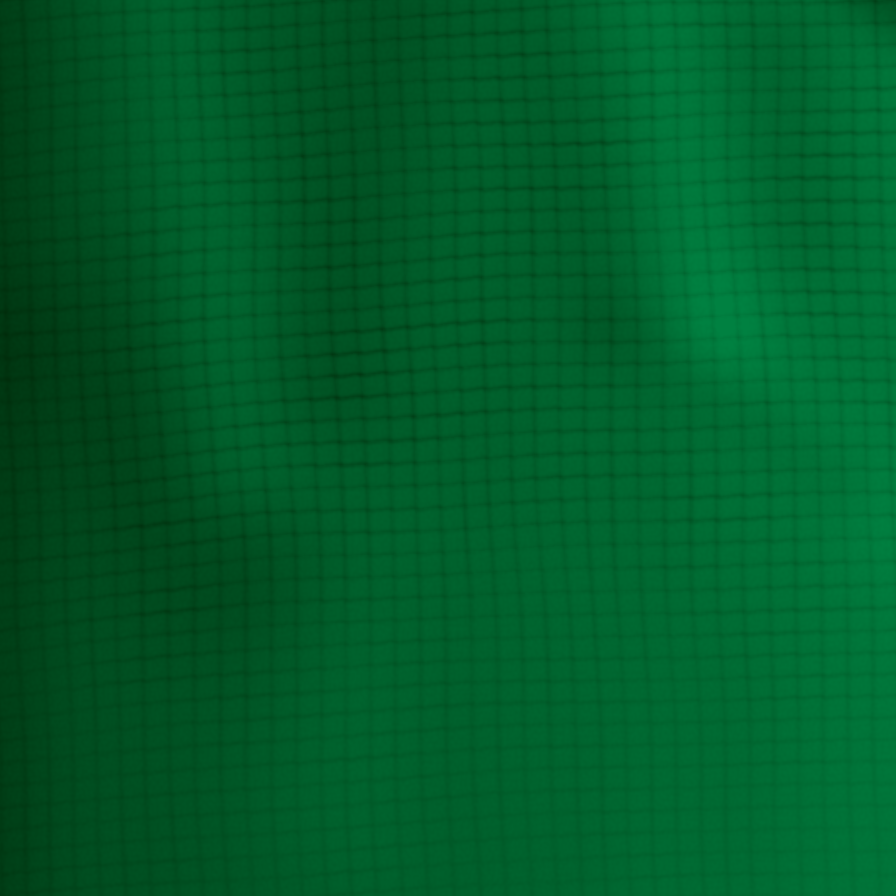
Write a WebGL 1 fragment shader that draws this texture.

```glsl
precision highp float;
uniform vec2 u_resolution;

vec2 gradient(vec2 cell) {
  float n = fract(sin(dot(cell, vec2(127.1, 311.7))) * 43758.55);
  return vec2(cos(6.2832 * n), sin(6.2832 * n));
}

float gradientNoise(vec2 p) {
  vec2 i = floor(p), f = fract(p);
  vec2 s = f * f * f * (f * (f * 6.0 - 15.0) + 10.0);
  float a = dot(gradient(i), f);
  float b = dot(gradient(i + vec2(1, 0)), f - vec2(1, 0));
  float c = dot(gradient(i + vec2(0, 1)), f - vec2(0, 1));
  float d = dot(gradient(i + vec2(1, 1)), f - vec2(1, 1));
  return mix(mix(a, b, s.x), mix(c, d, s.x), s.y);
}

// Soft ridge along the segment from a to b
float fold(vec2 p, vec2 a, vec2 b, float width) {
  vec2 ab = b - a;
  float t = clamp(dot(p - a, ab) / dot(ab, ab), 0.0, 1.0);
  float d = length(p - a - ab * t) / width;
  return exp(-d * d);
}

// Soft thread centred on each whole number
float thread(float x, float width) {
  float d = (fract(x + 0.5) - 0.5) / width;
  return exp(-d * d);
}

// Broad light and shadow of the draped cloth
float drapeLight(vec2 p) {
  float light = mix(0.275, 0.452, p.x);
  light += 0.070 * fold(p, vec2(0.19, 1.0), vec2(0.27, 0.50), 0.085);
  light += 0.055 * fold(p, vec2(0.72, 1.0), vec2(0.80, 0.64), 0.070);
  light += 0.035 * fold(p, vec2(0.80, 0.64), vec2(1.0, 0.42), 0.080);
  light += 0.030 * fold(p, vec2(0.35, 0.10), vec2(0.42, 0.38), 0.130);
  light -= 0.040 * fold(p, vec2(0.43, 1.0), vec2(0.36, 0.58), 0.080);
  light -= 0.025 * fold(p, vec2(0.58, 1.0), vec2(0.68, 0.64), 0.070);
  light -= 0.030 * fold(p, vec2(0.68, 0.64), vec2(0.93, 0.47), 0.045);
  light -= 0.045 * fold(p, vec2(0.07, 0.60), vec2(0.25, 0.36), 0.110);
  light -= 0.035 * fold(p, vec2(0.87, 0.94), vec2(0.90, 0.76), 0.070);
  light -= 0.130 * fold(p, vec2(0.97, 1.02), vec2(1.03, 0.98), 0.040);
  light -= 0.030 * exp(-p.x * p.x / 0.003);
  return light + 0.018 * gradientNoise(p * vec2(7.0, 2.5) + 3.7);
}

void main() {
  vec2 uv = gl_FragCoord.xy / u_resolution;

  // Slightly skewed and rippled grid, 36 columns by 40 rows
  vec2 ripple = vec2(gradientNoise(uv * 4.0), gradientNoise(uv * 4.0 + 19.3));
  vec2 grid = vec2(35.7 * (uv.x + 0.035 * uv.y) - 0.1,
                   40.0 * (uv.y - 0.09 * uv.x + 0.04 * uv.x * uv.x));
  grid += 0.35 * ripple;

  // Row threads tilt a little inside every column
  vec2 inCell = fract(grid);
  float rowCoord = grid.y - 0.12 * (inCell.x - 0.5) * (1.0 - thread(grid.x, 0.12));
  float columnThread = thread(grid.x, 0.13);
  float rowThread = thread(rowCoord, 0.12);

  // Threads fade where the cloth lies flat or in deep shade
  float relief = smoothstep(0.02, 0.55, uv.y) * smoothstep(-0.1, 0.3, uv.x);
  float patches = 0.8 + 0.9 * gradientNoise(uv * vec2(6.0, 4.0) + 8.1);
  float columnWear = 0.8 + 0.6 * gradientNoise(vec2(floor(grid.x + 0.5) * 0.73, uv.y * 6.0));
  float rowWear = 0.85 + 0.7 * gradientNoise(vec2(uv.x * 9.0, floor(rowCoord + 0.5) * 0.61));

  float light = drapeLight(uv);
  light -= 0.030 * columnThread * columnWear * mix(0.5, 1.0, relief);
  light -= 0.046 * rowThread * rowWear * patches * mix(0.3, 1.0, relief);
  light -= 0.016 * columnThread * rowThread * relief;

  // Puffed cells catch light on one side
  light += 0.014 * relief * dot(inCell - 0.5, vec2(-0.5, 0.8));
  light += 0.006 * (1.0 - columnThread) * (1.0 - rowThread);

  // Fine weave grain
  light += 0.012 * gradientNoise(uv * vec2(230.0, 190.0));
  light += 0.005 * gradientNoise(uv * vec2(60.0, 260.0));

  vec3 shadeGreen = vec3(0.0, 0.24, 0.085);
  vec3 litGreen = vec3(0.0, 0.47, 0.232);
  float tone = clamp((light - 0.24) / 0.23, -0.6, 1.15);
  gl_FragColor = vec4(max(mix(shadeGreen, litGreen, tone), 0.0), 1.0);
}
```
